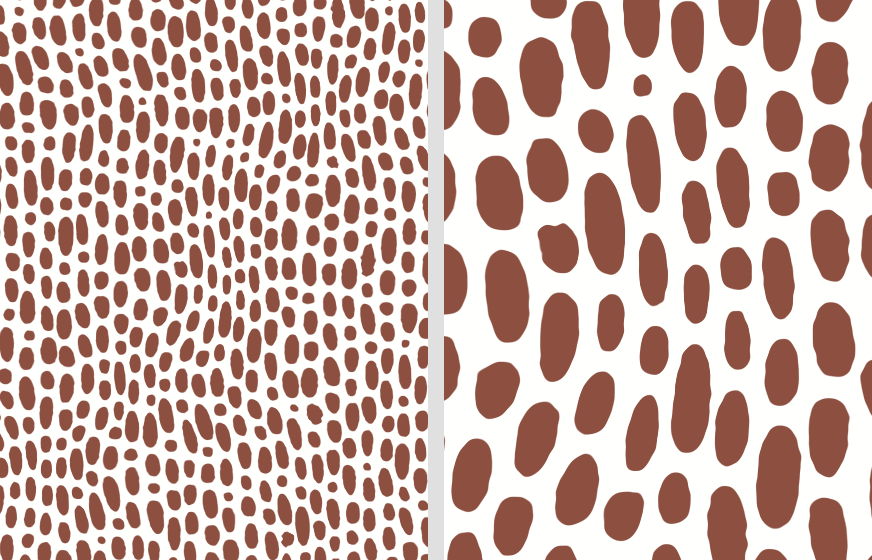
Left, the full canvas; right, a detail of the centre.
Write a Shadertoy shader that draws this pattern.

```glsl
vec3 hash3(vec2 cell) {
    vec3 q = fract(cell.xyx * vec3(0.1031, 0.1030, 0.0973));
    q += dot(q, q.yxz + 33.33);
    return fract((q.xxy + q.yzz) * q.zyx);
}

float valueNoise(vec2 p) {
    vec2 cell = floor(p), f = fract(p);
    f = f * f * (3.0 - 2.0 * f);
    vec2 e = vec2(0.0, 1.0);
    return mix(mix(hash3(cell).x, hash3(cell + e.yx).x, f.x),
               mix(hash3(cell + e.xy).x, hash3(cell + e.yy).x, f.x), f.y);
}

// Approximate signed distance to a superellipse, between oval and pill
float ovalDistance(vec2 d, vec2 radius) {
    vec2 q = abs(d) / radius;
    float f = max(pow(pow(q.x, 2.3) + pow(q.y, 2.3), 1.0 / 2.3), 0.001);
    vec2 slope = pow(q / f, vec2(1.3)) / radius;
    return (f - 1.0) / max(length(slope), 0.001);
}

// Jittered border between two stacked spots of a column
float rowBorder(float column, float row, float stagger) {
    float jitter = 0.6 * (hash3(vec2(column, row) + 71.0).x - 0.5);
    return (row + jitter - stagger) * 1.63;
}

float spotDistance(vec2 p, float column, float row, float stagger) {
    vec3 shape = hash3(vec2(column, row) + 203.0);
    vec3 pose = hash3(vec2(column, row) + 419.0);
    float low = rowBorder(column, row, stagger);
    float high = rowBorder(column, row + 1.0, stagger);

    // Long spots are wider, short ones nearly round
    vec2 radius = vec2(0.0, max(0.5 * (high - low) - 0.185, 0.2));
    radius.x = min(0.24 + 0.11 * radius.y + 0.09 * shape.x, radius.y);

    // Slight lean and egg-like taper
    vec2 d = p - vec2(column + 0.5 + 0.2 * (pose.x - 0.5), 0.5 * (low + high));
    d.x += d.y * (0.04 + 0.16 * (pose.y - 0.5));
    d.x /= 1.0 + 0.3 * (shape.y - 0.45) * clamp(d.y / radius.y, -1.0, 1.0);

    // Hand-cut outline, a few spots more ragged
    float ragged = shape.z > 0.97 ? 0.13 : 0.045;
    float wobble = valueNoise(p * 5.5 + pose.z * 40.0) - 0.5;
    return ovalDistance(d, radius) + ragged * wobble;
}

void mainImage(out vec4 fragColor, in vec2 fragCoord) {
    float columnsPerHeight = 31.0;
    vec2 p = fragCoord / iResolution.y * columnsPerHeight;
    float pixel = columnsPerHeight / iResolution.y;

    // Bend the columns so they do not line up
    p.x += 1.1 * (valueNoise(p * 0.2 + 17.0) - 0.5);

    // Nearest spot among neighbouring columns and rows
    float nearest = 10.0;
    for (int i = -1; i <= 1; i++) {
        float column = floor(p.x) + float(i);
        float stagger = 0.5 * mod(column, 2.0) + 0.4 * hash3(vec2(column, 9.0)).y;
        float row = floor(p.y / 1.63 + stagger);
        for (int j = -1; j <= 1; j++) {
            nearest = min(nearest, spotDistance(p, column, row + float(j), stagger));
        }
    }

    vec3 paper = vec3(1.0, 1.0, 0.995);
    vec3 russet = vec3(0.55, 0.31, 0.25);
    float ink = 1.0 - smoothstep(-0.8 * pixel, 0.8 * pixel, nearest);
    fragColor = vec4(mix(paper, russet, ink), 1.0);
}
```
